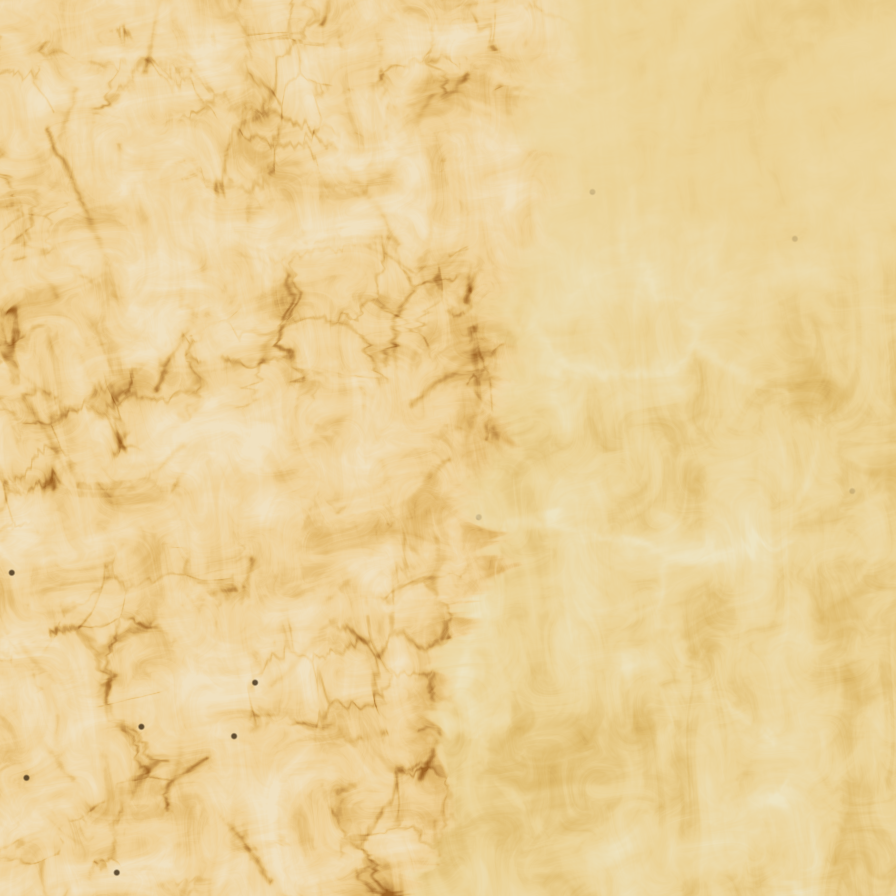
A WebGL 1 fragment shader for this texture:

```glsl
precision highp float;
// Aged parchment: a creased, stained left part meets a smoother pale right part.
// Layered sines make the mottling, cellular borders the wrinkles, and
// loops of tapered segments the straight folds; one stain value picks the colour.

uniform vec2 u_resolution;

const vec3 PALE = vec3(0.935, 0.862, 0.69);
const vec3 CREAM = vec3(0.93, 0.82, 0.585);
const vec3 OCHRE = vec3(0.88, 0.73, 0.43);
const vec3 UMBER = vec3(0.62, 0.4, 0.14);
const vec3 INK = vec3(0.24, 0.17, 0.08);

vec2 hash2(vec2 p) {
  vec2 q = vec2(dot(p, vec2(127.1, 311.7)), dot(p, vec2(269.5, 183.3)));
  return fract(sin(q) * 43758.55);
}

// Layered, turned and warped sines, roughly -1 to 1
float waves(vec2 p) {
  float sum = 0.0;
  float amp = 0.5;
  for (int i = 0; i < 6; i++) {
    p = mat2(0.8, 0.6, -0.6, 0.8) * p * 1.55 + vec2(1.7, 4.1);
    p += 0.7 * sin(p.yx * 1.3 + vec2(0.4, 2.3));
    sum += amp * sin(p.x) * sin(p.y);
    amp *= 0.72;
  }
  return sum;
}

// Cellular noise: nearest distance, second distance, cell id
vec3 cells(vec2 p) {
  vec2 base = floor(p);
  vec3 near = vec3(8.0, 8.0, 0.0);
  for (int y = -1; y <= 1; y++) {
    for (int x = -1; x <= 1; x++) {
      vec2 cell = base + vec2(float(x), float(y));
      float d = length(cell + 0.1 + 0.8 * hash2(cell) - p);
      if (d < near.x) {
        near = vec3(d, near.x, hash2(cell + 37.0).x);
      } else {
        near.y = min(near.y, d);
      }
    }
  }
  return near;
}

// Wrinkle along cell borders: thin core plus a soft halo
float wrinkle(vec2 p, float scale, float width) {
  vec3 c = cells(p * scale);
  float border = c.y - c.x;
  float core = 1.0 - smoothstep(0.0, width, border);
  return 0.6 * core + 0.4 * exp(-border * 6.0);
}

// Straight fold from a along dir, fading toward its far end
float fold(vec2 p, vec2 a, vec2 dir, float width) {
  float t = clamp(dot(p - a, dir) / dot(dir, dir), 0.0, 1.0);
  float d = length(p - a - dir * t);
  return (exp(-d * d / (width * width)) + 0.3 * exp(-d / (width * 3.0))) * (1.0 - 0.8 * t);
}

float folds(vec2 p, float seed, float width) {
  float sum = 0.0;
  for (int i = 0; i < 44; i++) {
    vec2 r = hash2(vec2(float(i), seed));
    vec2 s = hash2(vec2(float(i), seed + 14.0));
    float angle = mix(0.5, 2.4, s.x) + 3.14159 * step(0.5, fract(s.x * 7.0));
    vec2 dir = mix(0.02, 0.18, s.y * s.y) * vec2(cos(angle), sin(angle));
    sum += fold(p, r * vec2(0.54, 1.0), dir, width) * mix(0.3, 1.0, fract(r.x * 9.0));
  }
  return sum;
}

// Sparse round marks, kept in the given share of cells
float specks(vec2 p, float scale, float share, float radius) {
  vec3 c = cells(p * scale);
  return (1.0 - smoothstep(radius * 0.4, radius, c.x / scale)) * step(c.z, share);
}

vec3 stainColour(float s) {
  vec3 colour = mix(PALE, CREAM, clamp(s * 2.0, -0.6, 1.0));
  colour = mix(colour, OCHRE, clamp(s * 2.0 - 1.0, 0.0, 1.0));
  return mix(colour, UMBER, clamp(s - 1.0, 0.0, 1.0));
}

void main() {
  vec2 p = gl_FragCoord.xy / u_resolution;
  vec2 bent = p + 0.028 * vec2(waves(p * 8.0), waves(p * 8.0 + 11.0));

  // Ragged seam between the two parts
  float seam = 0.55 - 0.06 * (1.0 - smoothstep(0.15, 0.4, p.y)) + 0.05 * waves(vec2(p.x * 5.0, p.y * 14.0));
  float offset = p.x - seam;
  float lower = 1.0 - smoothstep(0.5, 0.85, p.y);
  float left = 1.0 - smoothstep(-0.012, mix(0.1, 0.015, lower), offset);
  float rim = exp(-abs(offset + 0.02) * 24.0) * lower * left;

  // Creased part: blotches, wrinkles, dark folds and pale rubbed bands
  float mask = smoothstep(-0.2, 0.4, waves(p * 9.0 + 3.0));
  float blotches = 0.55 * waves(p * 13.0 + 7.0) + 0.4 * waves(p * 29.0 + 1.0);
  float creased = 0.31 + blotches + 0.45 * rim;
  creased += mask * (0.75 * wrinkle(bent, 7.0, 0.08) + 0.6 * wrinkle(bent + 0.3, 14.0, 0.12));
  creased += 0.95 * folds(p + 0.3 * (bent - p), 5.0, 0.0038);
  creased -= 0.3 * folds(p, 61.0, 0.011);

  // Smooth part: upright streaks, low mottling and faint broken veins
  float smoothPart = 0.46 + 0.3 * waves(p * vec2(5.0, 3.0) + 2.0);
  smoothPart += mix(0.1, 0.4, lower) * waves(p * vec2(17.0, 10.0) + 5.0);
  smoothPart += mix(0.05, 0.28, lower) * waves(p * 27.0 + 9.0);
  float veinMask = smoothstep(-0.1, 0.4, waves(p * 7.0 + 4.0));
  smoothPart -= mix(0.12, 0.4, lower) * veinMask * wrinkle(bent + 0.6, 6.0, 0.14);

  float grain = mix(0.09, 0.16, left) * waves(p * 46.0);
  vec3 colour = stainColour(mix(smoothPart, creased, left) + grain);
  colour += mix(vec3(-0.004, 0.005, 0.0), vec3(0.009, -0.004, -0.004), left);

  // Dark specks and a few bright flecks
  colour = mix(colour, INK, 0.8 * specks(p, 10.0, 0.08, 0.0045) * mix(0.2, 1.0, left));
  colour = mix(colour, vec3(1.0, 0.97, 0.86), 0.7 * specks(p * vec2(1.0, 0.45) + 0.7, 9.0, 0.04, 0.003));
  gl_FragColor = vec4(clamp(colour, 0.0, 1.0), 1.0);
}
```
